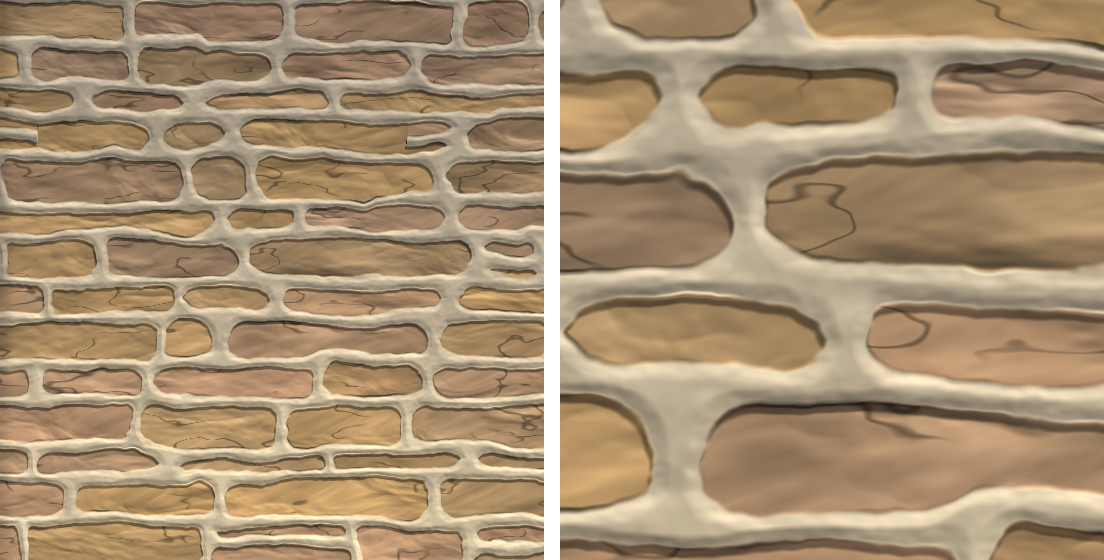
Left, the full canvas; right, a detail of the centre.
Reproduce this texture procedurally as a Shadertoy shader.

```glsl
// Draws a sunlit wall of rough sandstone courses with raised, pale mortar joints.

const float COURSES = 14.0;
const float STONE_WIDTH = 0.27;
const float HALF_JOINT = 0.0095;
const vec2 TO_LIGHT = vec2(0.35, 0.94);

const vec3 PINK_STONE = vec3(0.67, 0.535, 0.425);
const vec3 OCHRE_STONE = vec3(0.69, 0.56, 0.385);
const vec3 GREY_STONE = vec3(0.56, 0.48, 0.39);
const vec3 MORTAR = vec3(0.735, 0.685, 0.595);

struct Stone {
    float inset;   // distance inside the stone, negative in mortar
    vec2 id;
};

float hash(vec2 p) {
    return fract(sin(dot(p, vec2(127.1, 311.7))) * 43758.5);
}

float noise(vec2 p) {
    vec2 i = floor(p), f = fract(p);
    f = f * f * (3.0 - 2.0 * f);
    float low = mix(hash(i), hash(i + vec2(1, 0)), f.x);
    float high = mix(hash(i + vec2(0, 1)), hash(i + vec2(1, 1)), f.x);
    return mix(low, high, f.y);
}

float fbm(vec2 p, int octaves) {
    float sum = 0.0, amp = 0.5, total = 0.0;
    for (int i = 0; i < octaves; i++) {
        sum += amp * noise(p);
        total += amp;
        p = mat2(1.6, 0.9, -0.9, 1.6) * p + 11.3;
        amp *= 0.5;
    }
    return sum / total;
}

float smoothMin(float a, float b, float k) {
    float h = max(k - abs(a - b), 0.0) / k;
    return min(a, b) - 0.25 * h * h * k;
}

// Height of the bed joint under a course, with one jog along its length
float courseEdge(float course, float x) {
    float jitter = 0.36 * (hash(vec2(course, 3.0)) - 0.5);
    float jogX = hash(vec2(course, 7.0));
    float jog = 0.34 * (hash(vec2(course, 11.0)) - 0.5) * smoothstep(-0.015, 0.015, x - jogX);
    float wave = 0.14 * (noise(vec2(x * 5.0, course * 9.0)) - 0.5);
    return (course + jitter + jog + wave) / COURSES;
}

float jointX(float k, float course) {
    float shift = hash(vec2(course, 23.0));
    return (k + shift + 0.7 * (hash(vec2(k, course + 41.0)) - 0.5)) * STONE_WIDTH;
}

Stone findStone(vec2 p) {
    vec2 q = p + 0.014 * (vec2(noise(p * vec2(9, 17)), noise(p * 15.0 + 5.0)) - 0.5);

    float course = floor(q.y * COURSES);
    if (q.y < courseEdge(course, q.x)) course -= 1.0;
    else if (q.y > courseEdge(course + 1.0, q.x)) course += 1.0;
    float low = courseEdge(course, q.x), high = courseEdge(course + 1.0, q.x);

    float k = floor(q.x / STONE_WIDTH - hash(vec2(course, 23.0)));
    if (q.x < jointX(k, course)) k -= 1.0;
    else if (q.x > jointX(k + 1.0, course)) k += 1.0;
    vec2 id = vec2(k, course);

    // A few tall stones are replaced by two thin ones
    if (hash(id + 61.0) < 0.2 && high - low > 0.073) {
        float middle = mix(low, high, 0.4 + 0.2 * hash(id + 71.0));
        if (q.y > middle) { low = middle; id.y += 0.5; }
        else high = middle;
    }

    float bed = min(q.y - low, high - q.y);
    float side = min(q.x - jointX(k, course), jointX(k + 1.0, course) - q.x);
    float fillet = mix(0.008, 0.045, noise(p * 5.0));
    float edge = max(smoothMin(bed, side, fillet), 0.0);
    float ragged = 0.007 * (noise(p * 13.0) - 0.5) + 0.007 * (fbm(p * vec2(45, 70), 3) - 0.5);
    return Stone(edge - HALF_JOINT - ragged, id);
}

float mortarMask(float inset) {
    return smoothstep(0.0014, -0.0014, inset);
}

float surfaceHeight(vec2 p) {
    Stone s = findStone(p);
    float bead = 0.0065 * smoothstep(0.001, -0.010, s.inset) + 0.0018 * fbm(p * 85.0, 2);
    vec2 grain = p * vec2(13, 29) + s.id * 17.3;
    grain += 1.2 * noise(grain * 0.6);
    float ledges = abs(fbm(grain * 0.7 + 8.0, 3) - 0.5);
    float rock = 0.012 * fbm(grain, 4) + 0.014 * ledges - 0.006;
    return mix(rock, bead, mortarMask(s.inset));
}

vec3 stoneColor(vec2 p, vec2 id) {
    vec3 color = mix(PINK_STONE, OCHRE_STONE, smoothstep(0.35, 0.65, hash(id + 5.0)));
    color = mix(color, GREY_STONE, 0.6 * hash(id + 13.0));
    float blotch = fbm(p * vec2(9, 18) + id * 7.0, 4) - 0.5;
    float crack = abs(fbm(p * vec2(8, 25) + id * 3.7, 4) - 0.5);
    float cleft = smoothstep(0.022, 0.0, crack) * smoothstep(0.4, 0.7, noise(p * 19.0 + id));
    return color * (1.0 + 0.45 * blotch) * (1.0 - 0.35 * cleft);
}

void mainImage(out vec4 fragColor, in vec2 fragCoord) {
    vec2 p = fragCoord / iResolution.y;
    Stone s = findStone(p);
    float mortar = mortarMask(s.inset);

    // Slope toward the light, and the shadow the mortar throws downward
    vec2 reach = 0.0018 * TO_LIGHT;
    float slope = (surfaceHeight(p - reach) - surfaceHeight(p + reach)) / 0.0036;
    float shadow = mortarMask(findStone(p + 0.006 * TO_LIGHT).inset) * (1.0 - mortar);

    vec3 joint = MORTAR * (0.88 + 0.24 * fbm(p * vec2(30, 60), 3));
    vec3 color = mix(stoneColor(p, s.id), joint, mortar);
    color *= clamp(1.0 + mix(0.52, 0.30, mortar) * slope, 0.45, 1.35);
    color *= 1.0 - 0.42 * shadow;

    // Cooler, dimmer light at the top and the left rim
    color *= mix(vec3(1.10, 1.08, 1.03), vec3(0.88, 0.88, 0.89), smoothstep(0.0, 1.0, p.y));
    color *= 0.85 + 0.15 * smoothstep(0.0, 0.03, p.x);
    fragColor = vec4(clamp(color, 0.0, 1.0), 1.0);
}
```
